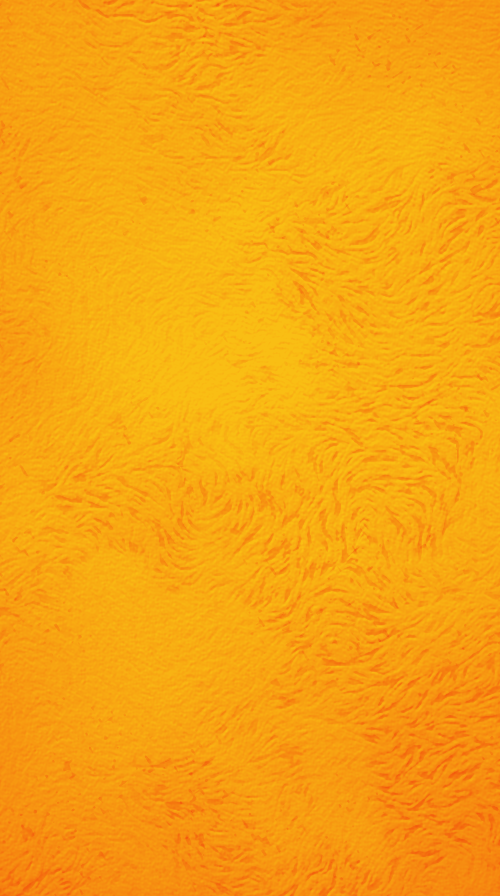
A WebGL 1 fragment shader for this texture:

```glsl
precision highp float;
// Rough orange stucco wall with trowel swirls and darker edges.
// Fine noise is briefly smeared along a swirling flow field, lit as relief,
// then combined with sandy grain, worn patches and a warm vignette.

uniform vec2 u_resolution;

const vec3 DEEP_ORANGE = vec3(0.96, 0.46, 0.06);
const vec3 GOLDEN = vec3(0.975, 0.72, 0.075);
const vec2 LIGHT_STEP = vec2(-0.001, 0.0022);
const float STREAK_STEP = 0.0026;

float hash(vec2 p) {
    return fract(sin(dot(p, vec2(127.1, 311.7))) * 43758.5453);
}

float noise(vec2 p) {
    vec2 cell = floor(p);
    vec2 f = fract(p);
    f = f * f * (3.0 - 2.0 * f);
    float low = mix(hash(cell), hash(cell + vec2(1.0, 0.0)), f.x);
    float high = mix(hash(cell + vec2(0.0, 1.0)), hash(cell + 1.0), f.x);
    return mix(low, high, f.y);
}

float fbm(vec2 p) {
    float sum = 0.0;
    float weight = 0.5;
    for (int i = 0; i < 4; i++) {
        sum += weight * noise(p);
        p = mat2(1.6, 1.2, -1.2, 1.6) * p + 7.3;
        weight *= 0.5;
    }
    return sum / 0.9375;
}

vec2 rotate(vec2 p, float angle) {
    float c = cos(angle);
    float s = sin(angle);
    return vec2(c * p.x - s * p.y, s * p.x + c * p.y);
}

// Direction of the trowel: arcs around scattered centres plus a slight drift.
vec2 trowelDirection(vec2 p, float density) {
    vec2 q = p * density;
    vec2 flow = vec2(0.3, 0.06);
    for (int y = -1; y <= 1; y++) {
        for (int x = -1; x <= 1; x++) {
            vec2 cell = floor(q) + vec2(float(x), float(y));
            vec2 centre = cell + vec2(hash(cell + 9.2), hash(cell + 31.7));
            vec2 d = q - centre;
            flow += vec2(-d.y, d.x) * exp(-3.5 * dot(d, d)) * 1.8;
        }
    }
    return flow / max(length(flow), 0.001);
}

// Noise averaged over a short stroke along the trowel direction.
float streaks(vec2 p, vec2 direction, float density) {
    float sum = 0.0;
    for (int i = -2; i <= 2; i++) {
        sum += noise((p + direction * float(i) * STREAK_STEP) * density);
    }
    return sum / 5.0;
}

// Brightness falls off toward the sides, the top and most at the bottom.
float vignette(vec2 uv) {
    vec2 d = uv - vec2(0.55, 0.6);
    float side = d.x * d.x / 0.25;
    float below = max(-d.y, 0.0) / 0.6;
    float above = max(d.y, 0.0) / 0.4;
    return 0.98 - 0.23 * side - 0.6 * below * below - 0.28 * above * above;
}

void main() {
    vec2 uv = gl_FragCoord.xy / u_resolution;
    vec2 p = gl_FragCoord.xy / u_resolution.y;

    // Short broken strokes, stronger in some patches
    vec2 warp = vec2(fbm(p * 9.0), fbm(p * 9.0 + 40.0)) - 0.5;
    vec2 direction = trowelDirection(p + warp * 0.08, 4.0);
    direction = rotate(direction, 1.6 * (noise(p * 45.0) - 0.5));
    float ridge = streaks(p, direction, 290.0);
    float shadowRidge = streaks(p + LIGHT_STEP, direction, 290.0);
    float patches = smoothstep(0.36, 0.68, fbm(p * 8.0 + warp * 1.5 + 12.0));
    float relief = (ridge - shadowRidge) * mix(0.5, 1.1, patches);

    // Sandy grain lit from the same side
    vec2 sand = rotate(p, 0.6) * 390.0;
    vec2 sandLight = rotate(p + LIGHT_STEP, 0.6) * 390.0;
    float grain = noise(sand) - noise(sandLight);

    // Dark crevices between the ridges and a few small pits
    float crevice = smoothstep(0.46, 0.3, ridge) * (0.15 + 0.85 * patches);
    float pit = smoothstep(0.78, 0.95, noise(rotate(p, 1.0) * 190.0 + 5.0));
    pit *= smoothstep(0.48, 0.66, fbm(p * 13.0 + 80.0));

    float tone = vignette(uv);
    tone += 0.42 * (fbm(p * 5.0 + 60.0) - 0.5) - 0.12 * (patches - 0.3);
    tone += 0.75 * relief + 0.22 * grain;
    tone -= 0.38 * crevice + 0.4 * pit;

    vec3 color = mix(DEEP_ORANGE, GOLDEN, clamp(tone, -0.4, 1.1));
    gl_FragColor = vec4(color, 1.0);
}
```
